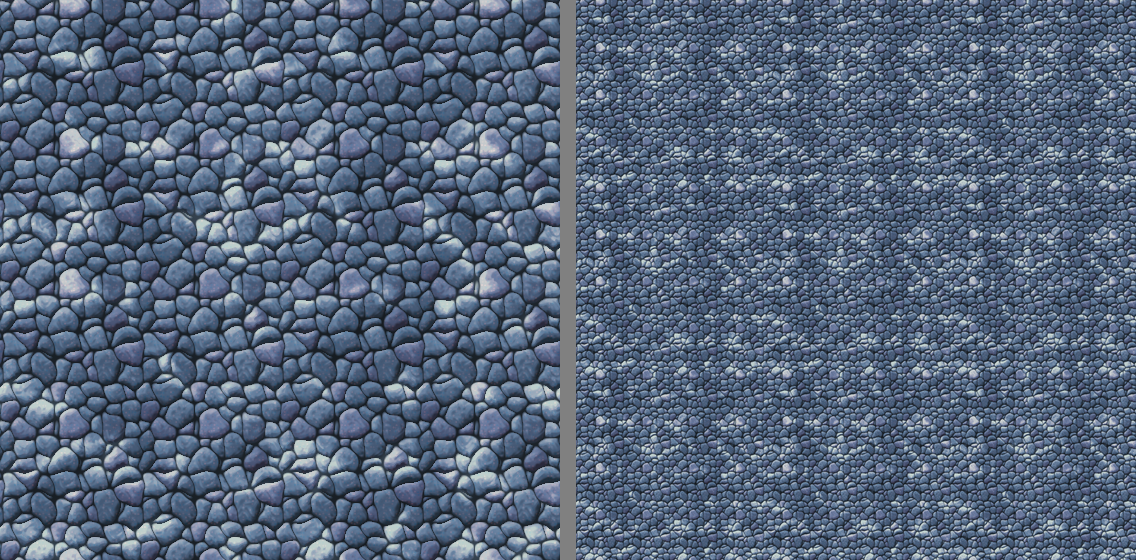
Left, the tile; right, the same tile 3 across and 3 down.
Give the GLSL for this texture, as a three.js fragment shader.

```glsl
// Blue-grey cobbles in a four by four repeat, lit by uneven ripples of light.
varying vec2 vUv;

const float TAU = 6.2831853;
const float REPEATS = 4.0;
const float STONES = 8.0;   // stone sites along one side of a repeat
const float GRAINS = 44.0;  // speckles along one side of a repeat
const float RIPPLES = 7.0;  // light cells along one side of the canvas
const float ROUNDING = 11.0;

const vec3 GAP = vec3(0.12, 0.15, 0.18);
const vec3 SHADOW = vec3(0.14, 0.18, 0.23);
const vec3 SLATE = vec3(0.27, 0.35, 0.46);
const vec3 STEEL = vec3(0.40, 0.50, 0.62);
const vec3 PALE = vec3(0.60, 0.66, 0.73);
const vec3 GLINT = vec3(0.75, 0.81, 0.80);
const vec3 PINK = vec3(0.12, 0.04, 0.03);
const vec3 TEAL = vec3(-0.07, 0.00, 0.02);

struct Cell {
  float edge;  // rounded distance to the border
  vec2 rim;    // direction towards the nearest border
  vec3 id;     // random values of the cell
};

vec3 hash3(vec2 p, float seed) {
  vec3 q = fract(vec3(p.xyx) * vec3(0.1031, 0.1030, 0.0973) + seed * 0.137);
  q += dot(q, q.yxz + 33.33);
  return fract((q.xxy + q.yzz) * q.zyx);
}

vec2 wrapCell(vec2 cell, float count) {
  return floor(mod(cell + 0.5, count));
}

// Whole-number sine frequencies keep the bending periodic over 0..1.
vec2 bend(vec2 p, float frequency) {
  vec2 a = sin(TAU * frequency * p.yx + vec2(0.4, 2.1));
  vec2 b = sin(TAU * (frequency + 1.0) * (p + p.yx * vec2(1.0, -1.0)) + vec2(1.7, 4.0));
  return a + 0.6 * b;
}

// Offset to a scattered site, and its distance reduced by its size.
vec3 site(vec2 cell, vec2 p, vec3 h, float spread) {
  vec2 offset = cell + 0.06 + 0.88 * h.xy - p;
  return vec3(offset, dot(offset, offset) - spread * h.z * h.z);
}

// Wrapping cellular noise; spread makes some cells larger than others.
Cell cells(vec2 p, float count, float spread, float seed) {
  vec2 base = floor(p);
  vec3 id = vec3(0.0);
  vec3 nearest = vec3(0.0, 0.0, 100.0);
  for (int j = -2; j <= 2; j++) {
    for (int i = -2; i <= 2; i++) {
      vec2 cell = base + vec2(float(i), float(j));
      vec3 h = hash3(wrapCell(cell, count), seed);
      vec3 s = site(cell, p, h, spread);
      if (s.z < nearest.z) {
        nearest = s;
        id = h;
      }
    }
  }
  float sum = 0.0001;
  vec2 rim = vec2(0.0);
  for (int j = -2; j <= 2; j++) {
    for (int i = -2; i <= 2; i++) {
      vec2 cell = base + vec2(float(i), float(j));
      vec3 s = site(cell, p, hash3(wrapCell(cell, count), seed), spread);
      vec2 across = s.xy - nearest.xy;
      float span = length(across);
      if (span > 0.001) {
        float weight = exp(-ROUNDING * (s.z - nearest.z) / (2.0 * span));
        sum += weight;
        rim += weight * across / span;
      }
    }
  }
  return Cell(-log(sum) / ROUNDING, rim / sum, id);
}

vec3 stoneRamp(float tone) {
  vec3 color = mix(SHADOW, SLATE, smoothstep(0.05, 0.34, tone));
  color = mix(color, STEEL, smoothstep(0.34, 0.58, tone));
  color = mix(color, PALE, smoothstep(0.58, 0.80, tone));
  return mix(color, GLINT, smoothstep(0.80, 1.10, tone));
}

// Soft scattered dots of varied strength, pink or teal.
vec3 speckle(vec2 p, float count) {
  vec3 h = hash3(wrapCell(floor(p), count), 5.0);
  float spot = 1.0 - smoothstep(0.10, 0.50, length(fract(p) - 0.25 - 0.5 * h.xy));
  return spot * abs(2.0 * h.z - 1.0) * mix(TEAL, PINK, smoothstep(0.45, 0.55, h.z));
}

// Broken bright ripples across the whole canvas.
float rippleLight(vec2 uv) {
  Cell ripple = cells(uv * RIPPLES + 0.2 * bend(uv, 3.0), RIPPLES, 0.2, 9.0);
  float crest = exp(-75.0 * ripple.edge * ripple.edge);
  vec2 wave = bend(uv + 0.03 * bend(uv, 3.0), 2.0);
  vec2 flicker = bend(uv + 0.02 * wave, 7.0);
  float patches = smoothstep(-0.5, 1.6, 0.6 * wave.x + flicker.x + 0.4 * flicker.y);
  return 0.83 + 0.07 * wave.y + 0.85 * crest * patches;
}

void main() {
  // Stone shapes, the same in every repeat
  vec2 tile = vUv * REPEATS;
  Cell stone = cells(tile * STONES + 0.06 * bend(tile, 5.0), STONES, 0.95, 2.0);

  // Relief lit from above; each stone covers the gap over it and shades the one below
  float facing = dot(stone.rim, normalize(vec2(-0.40, 0.9)));
  float bevel = 1.0 - smoothstep(0.02, 0.50, stone.edge);
  float mask = smoothstep(-0.05, 0.07, stone.edge + 0.035 * facing);
  float shade = fract(7.0 * stone.id.x + 5.0 * stone.id.y);
  vec2 rough = bend(tile + 0.02 * bend(tile, 6.0), 17.0);
  float tone = 0.48 + 0.44 * bevel * facing + 0.26 * (shade - 0.5);
  tone += 0.06 * (1.0 - bevel) + 0.035 * (rough.x + rough.y);

  // Ripples, speckle and a violet cast on some stones
  float light = rippleLight(vUv);
  vec3 color = stoneRamp(tone * light) + speckle(tile * GRAINS, GRAINS);
  color += vec3(0.02, -0.02, 0.00) * smoothstep(0.6, 0.9, fract(9.0 * stone.id.y));
  gl_FragColor = vec4(mix(GAP * light, color, mask), 1.0);
}
```
